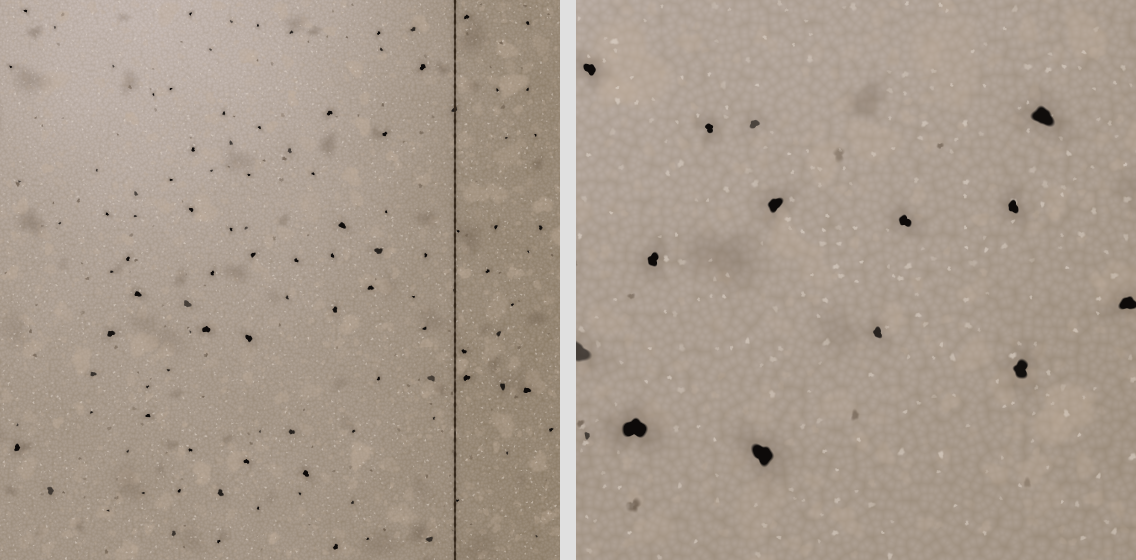
Left, the full canvas; right, a detail of the centre.
Write a Shadertoy shader that draws this texture.

```glsl
const vec3 SHADE_COLOR = vec3(0.56, 0.50, 0.42);
const vec3 LIGHT_COLOR = vec3(0.75, 0.70, 0.67);
const vec3 CHIP_COLOR = vec3(0.76, 0.685, 0.61);
const vec3 SMUDGE_COLOR = vec3(0.33, 0.27, 0.21);
const vec3 SPECK_COLOR = vec3(0.05, 0.04, 0.035);
const vec3 SPARKLE_COLOR = vec3(0.88, 0.84, 0.80);
const vec3 SEAM_COLOR = vec3(0.20, 0.15, 0.10);

const float BASE_LIGHT = 0.38;
const float GLOW_GAIN = 0.64;
const vec2 GLOW_CENTER = vec2(0.25, 1.05);
const vec2 GLOW_SIZE = vec2(0.50, 0.55);
const float SIDE_FALLOFF = 0.22;
const float SLAB_STEP = 0.06;
const float SEAM_X = 0.8125;
const float SEAM_HALF_WIDTH = 0.0016;
const float MOTTLE_GAIN = 0.045;
const float GRAIN_CELLS = 190.0;
const float GRAIN_GAIN = 0.30;
const float SPECK_CELLS = 14.0;
const float SPECK_CHANCE = 0.58;

vec4 hash4(vec2 c) {
    vec4 q = fract(c.xyxy * vec4(0.1031, 0.1030, 0.0973, 0.1099));
    q += dot(q, q.wzxy + 33.33);
    return fract((q.xxyz + q.yzzw) * q.zywx);
}

// Irregular blobs, at most one per cell; radii are in canvas units
float scatter(vec2 p, float cells, float chance, vec2 radii, float soft, float seed) {
    vec2 home = floor(p * cells);
    float mask = 0.0;
    for (int y = -1; y <= 1; y++)
    for (int x = -1; x <= 1; x++) {
        vec2 cell = home + vec2(x, y);
        vec4 place = hash4(cell + seed);
        if (place.z > chance) continue;
        vec4 shape = hash4(cell + seed + 57.0);
        vec2 d = p - (cell + 0.15 + 0.7 * place.xy) / cells;
        float angle = atan(d.y, d.x) + 6.2832 * shape.x;
        float outline = 1.0 + 0.20 * sin(2.0 * angle)
            + 0.13 * sin(3.0 * angle + 6.0 * shape.y)
            + 0.07 * sin(5.0 * angle + 9.0 * shape.z);
        float radius = mix(radii.x, radii.y, place.w * place.w);
        float edge = max(soft, 0.8 / (radius * iResolution.y));
        float blob = 1.0 - smoothstep(1.0 - edge, 1.0 + edge, length(d) / (radius * outline));
        mask = max(mask, blob * mix(0.4, 1.0, shape.w));
    }
    return mask;
}

// Distance to the nearest cell point
float cellular(vec2 p) {
    vec2 home = floor(p);
    float nearest = 2.0;
    for (int y = -1; y <= 1; y++)
    for (int x = -1; x <= 1; x++) {
        vec2 cell = home + vec2(x, y);
        nearest = min(nearest, length(cell + hash4(cell + 11.0).xy - p));
    }
    return nearest;
}

// Cloudy tone from warped, turning sine layers
float mottle(vec2 p) {
    float sum = 0.0, gain = 0.5;
    p *= 17.0;
    for (int i = 0; i < 5; i++) {
        p += 0.7 * sin(p.yx * 1.3 + float(i));
        sum += gain * sin(p.x) * sin(p.y);
        p = mat2(0.8, -0.6, 0.6, 0.8) * p * 1.8;
        gain *= 0.7;
    }
    return sum;
}

void mainImage(out vec4 fragColor, in vec2 fragCoord) {
    vec2 p = fragCoord / iResolution.y;
    float pixel = 1.0 / iResolution.y;

    // Lighting and stone ground
    vec2 g = (p - GLOW_CENTER) / GLOW_SIZE;
    float light = BASE_LIGHT + GLOW_GAIN * exp(-dot(g, g));
    light -= SIDE_FALLOFF * smoothstep(0.5, 1.0, p.x);
    light -= SLAB_STEP * smoothstep(-pixel, pixel, p.x - SEAM_X);
    light += MOTTLE_GAIN * mottle(p);
    light += GRAIN_GAIN * (0.47 - cellular(p * GRAIN_CELLS));
    vec3 color = mix(SHADE_COLOR, LIGHT_COLOR, light);

    // Pale chips, large to small
    color = mix(color, CHIP_COLOR, 0.42 * scatter(p, 15.0, 0.42, vec2(0.009, 0.023), 0.22, 3.0));
    color = mix(color, CHIP_COLOR, 0.32 * scatter(p, 32.0, 0.40, vec2(0.004, 0.011), 0.30, 21.0));
    color = mix(color, CHIP_COLOR, 0.30 * scatter(p, 75.0, 0.35, vec2(0.002, 0.005), 0.40, 40.0));

    // Smudges and speck halos
    float smudge = scatter(p, 11.0, 0.42, vec2(0.008, 0.024), 0.95, 71.0);
    float halo = scatter(p, SPECK_CELLS, SPECK_CHANCE, vec2(0.005, 0.013), 0.95, 90.0);
    color = mix(color, SMUDGE_COLOR, 0.28 * smudge);
    color = mix(color, SMUDGE_COLOR, 0.28 * halo);

    // Bright sparkles
    float sparkle = scatter(p, 105.0, 0.25, vec2(0.0009, 0.0019), 0.5, 130.0);
    color = mix(color, SPARKLE_COLOR, 0.60 * sparkle);

    // Faint and black specks
    float faint = scatter(p, 23.0, 0.28, vec2(0.0015, 0.0035), 0.5, 160.0);
    float speck = scatter(p, SPECK_CELLS, SPECK_CHANCE, vec2(0.0017, 0.0060), 0.2, 90.0);
    color = mix(color, SMUDGE_COLOR, 0.60 * faint);
    color = mix(color, SPECK_COLOR, min(1.0, 1.4 * speck));

    // Seam with slightly ragged edges
    float ragged = 0.0003 * (sin(p.y * 210.0) + sin(p.y * 497.0 + 2.0));
    float offset = abs(p.x - SEAM_X) - SEAM_HALF_WIDTH - ragged;
    color *= 1.0 - 0.10 * exp(-max(offset, 0.0) / 0.004);
    color = mix(color, SEAM_COLOR, 1.0 - smoothstep(-0.7 * pixel, 0.7 * pixel, offset));

    fragColor = vec4(clamp(color, 0.0, 1.0), 1.0);
}
```
